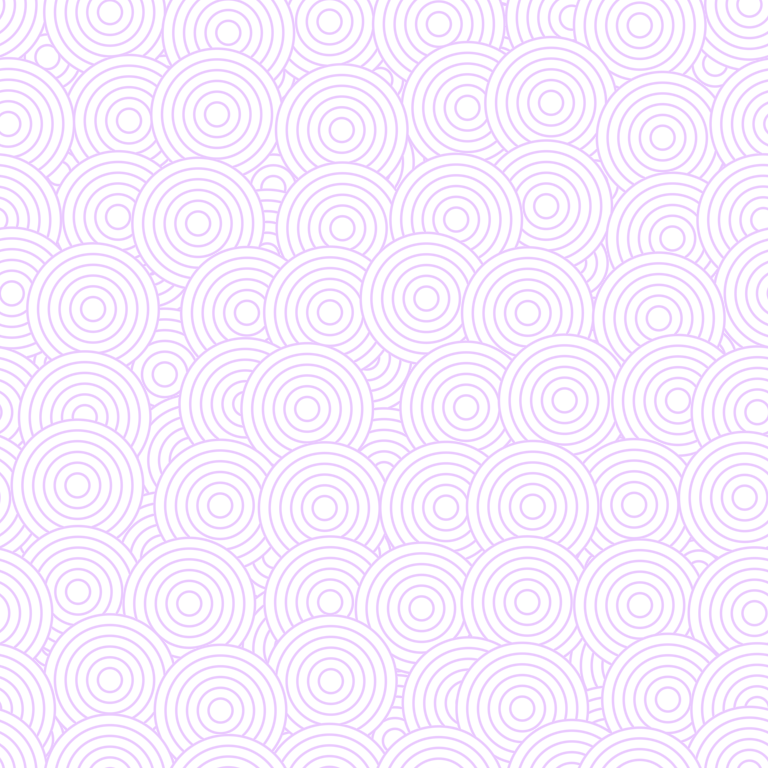
Write a three.js fragment shader that draws this pattern.

```glsl
varying vec2 vUv;

vec2 hash22(vec2 p) {
  vec3 q = fract(p.xyx * vec3(0.1031, 0.1030, 0.0973));
  q += dot(q, q.yzx + 33.33);
  return fract((q.xx + q.yz) * q.zy);
}

// Six concentric strokes; the nearest one is found by rounding the radius.
float ringStroke(float radius) {
  float ring = clamp(floor((radius - 0.0156) / 0.014 + 0.5), 0.0, 5.0);
  return 1.0 - smoothstep(0.0005, 0.0027, abs(radius - 0.0156 - 0.014 * ring));
}

// Paints one layer of opaque discs, upper rows first so lower discs overlap them.
float paintDiscs(float ink, vec2 uv, vec2 shift, float seed) {
  vec2 grid = vec2(7.0, 8.0);
  vec2 p = uv * grid + shift;
  vec2 home = floor(p);
  for (int row = 1; row >= -1; row--) {
    // Raised discs of a row go behind the lowered ones.
    for (int pass = 0; pass < 2; pass++) {
      for (int col = -1; col <= 1; col++) {
        vec2 cell = home + vec2(float(col), float(row));
        vec2 jitter = hash22(mod(cell, grid) + seed) - 0.5;
        bool lowered = jitter.y < 0.0;
        if (lowered != (pass == 1)) continue;
        vec2 center = cell + 0.5 + jitter * abs(jitter) * vec2(1.2, 0.9);
        float radius = length((p - center) / grid);
        float stroke = ringStroke(radius);
        ink = radius < 0.0856 ? stroke : max(ink, stroke);
      }
    }
  }
  return ink;
}

void main() {
  // Discs at the cell corners fill the gaps behind the main layer.
  float ink = paintDiscs(0.0, vUv, vec2(0.0, 0.26), 41.0);
  ink = paintDiscs(ink, vUv, vec2(0.5, -0.24), 7.0);

  vec3 lilac = vec3(0.915, 0.785, 1.0);
  gl_FragColor = vec4(mix(vec3(1.0), lilac, ink), 1.0);
}
```
